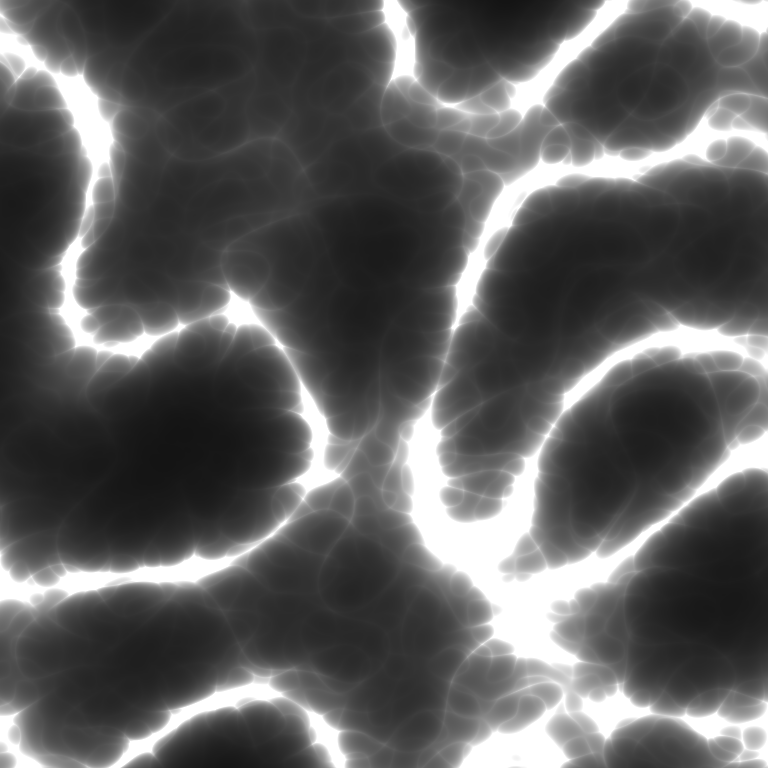
Reproduce this texture procedurally as a three.js fragment shader.

```glsl
varying vec2 vUv;

#define BASE_FREQ 2.2     // waves of the thick veins across the canvas
#define WAVES 8           // sines summed per layer
#define THREADS 3         // layers of fine threads
#define THREAD_GAIN 0.28  // weight of the first thread layer
#define GLOW 0.262        // reach of the light around the veins
#define CORE 0.27         // widens the white core
#define BLACK 0.02        // level lost in the dark cells
#define SOFTNESS 0.004    // thread width in canvas units
#define SEED 3.0

const float PI = 3.14159;

float hash(float n) {
  return fract(sin(n * 12.99) * 4375.85);
}

// Layered sines in spread directions: a smooth field of unit variance
float waveField(vec2 p, float freq, float seed) {
  float sum = 0.0;
  for (int i = 0; i < WAVES; i++) {
    float id = float(i) + seed * 17.3;
    float angle = PI * (float(i) + hash(id + 0.31)) / float(WAVES);
    float waveFreq = freq * mix(0.5, 1.5, hash(id + 5.72));
    float phase = 2.0 * PI * hash(id + 9.14);
    sum += sin(2.0 * PI * waveFreq * dot(p, vec2(cos(angle), sin(angle))) + phase);
  }
  return sum * sqrt(2.0 / float(WAVES));
}

// Sharp crease along the zero line of a field, rounded at its tip
float crease(float field, float freq) {
  float tip = SOFTNESS * freq;
  return pow(field * field + tip * tip, 0.25);
}

void main() {
  // Distance to the thick veins
  float darkness = abs(waveField(vUv, BASE_FREQ, SEED));

  // Threads of rising frequency and falling weight
  float freq = BASE_FREQ;
  float weight = THREAD_GAIN;
  for (int i = 0; i < THREADS; i++) {
    freq *= 2.0;
    darkness += weight * crease(waveField(vUv, freq, SEED + float(i) + 1.0), freq);
    weight *= 0.5;
  }

  // Inverse falloff makes the glow and burns out the cores
  float light = GLOW / max(darkness - CORE, 0.05) - BLACK;
  gl_FragColor = vec4(vec3(clamp(light, 0.0, 1.0)), 1.0);
}
```
